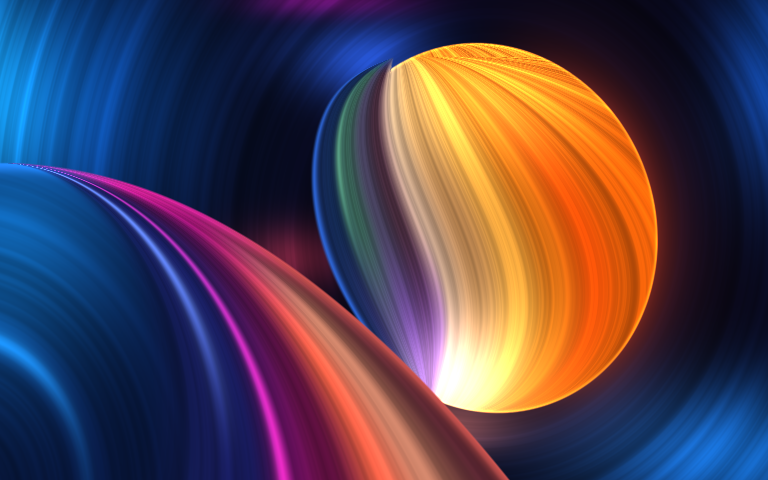
Reproduce this background procedurally as a Shadertoy shader.

```glsl
// Glossy silk ribbons: a glowing orange bulb inside a dark blue tunnel, with a
// striped fold sweeping across the lower left. Each surface has a curved strand
// coordinate that feeds a colour ramp and layered one-dimensional noise.

const vec2 BULB_CENTER = vec2(1.015, 0.475);
const vec2 BULB_RADIUS = vec2(0.354, 0.385);
const float BULB_SHEAR = 0.06;

float hash(float n) { return fract(sin(n * 12.9898) * 43758.5); }

float noise(float x) {
    float i = floor(x), f = fract(x);
    return mix(hash(i), hash(i + 1.0), f * f * (3.0 - 2.0 * f));
}

// Fine and broad streaks across a strand coordinate, from 0 to 1
float strands(float s, float freq) {
    float sum = 0.0, weight = 0.5;
    for (int i = 0; i < 4; i++) {
        sum += weight * noise(s * freq + float(i) * 17.3);
        freq *= 2.3;
        weight *= 0.58;
    }
    return sum / 1.06;
}

float line(float d, float width) { return exp(-d * d / (width * width)); }

float glow(vec2 p, vec2 center, vec2 size) {
    vec2 d = (p - center) / size;
    return exp(-dot(d, d));
}

vec3 ramp(vec3 c[6], float t) {
    float x = clamp(t, 0.0, 0.999) * 5.0;
    int i = int(x);
    return mix(c[i], c[i + 1], smoothstep(0.0, 1.0, fract(x)));
}

// Elliptic distance: 1 on the rim of the bulb
float bulbDistance(vec2 p) {
    vec2 d = p - BULB_CENTER;
    d.x -= BULB_SHEAR * d.y;
    return length(d / BULB_RADIUS);
}

float leftContour(float y) {
    return 0.65 + 1.056 * (y - 0.365) * (y - 0.365) + 0.19 * exp((0.094 - y) / 0.0438);
}

float middleContour(float y) { return 0.869 - 0.06 * cos(6.7 * (y - 0.208)); }

float rightContour(float y) {
    float d = y - BULB_CENTER.y, k = d / BULB_RADIUS.y;
    return BULB_CENTER.x + BULB_SHEAR * d + BULB_RADIUS.x * sqrt(max(1.0 - k * k, 0.0));
}

// Concentric tunnel with coloured light on its walls
vec3 tunnel(vec2 p, float e) {
    vec2 d = p - BULB_CENTER;
    float streak = strands(e + 0.05 * sin(atan(d.y, d.x) * 2.0), 9.0);
    vec3 c = vec3(0.025, 0.025, 0.09);
    c += vec3(0.02, 0.27, 0.55) * glow(p, vec2(0.08, 0.2), vec2(0.3, 0.36));
    c += vec3(0.06, 0.5, 0.6) * glow(p, vec2(-0.03, 0.2), vec2(0.14, 0.23));
    c += vec3(0.06, 0.38, 0.68) * glow(p, vec2(1.55, 0.96), vec2(0.33, 0.15));
    c += vec3(0.04, 0.25, 0.55) * glow(p, vec2(1.64, 0.14), vec2(0.13, 0.25));
    c += vec3(0.35, 0.02, 0.28) * glow(p, vec2(0.69, 0.0), vec2(0.16, 0.035));
    c += vec3(0.1, 0.25, 0.6) * glow(p, vec2(0.76, 0.12), vec2(0.15, 0.08));
    c += vec3(0.35, 0.08, 0.1) * glow(p, vec2(0.6, 0.54), vec2(0.12, 0.07));
    c += vec3(0.5, 0.27, 0.22) * glow(p, vec2(0.94, 0.88), vec2(0.13, 0.06));
    c *= 0.55 + 0.9 * streak;
    float rightSide = smoothstep(0.95, 1.35, p.x);
    return c + vec3(0.4, 0.11, 0.03) * rightSide * exp(-7.0 * max(e - 1.0, 0.0));
}

// Cool S-shaped side of the bulb
vec3 coolSide(vec2 p, float u) {
    vec3 colors[6] = vec3[6](vec3(0.1, 0.2, 0.45), vec3(0.08, 0.17, 0.34), vec3(0.24, 0.42, 0.37),
        vec3(0.27, 0.25, 0.36), vec3(0.33, 0.2, 0.28), vec3(0.85, 0.7, 0.62));
    vec3 c = ramp(colors, u);
    c = mix(c, vec3(0.5, 0.28, 0.72), 0.75 * smoothstep(0.45, 0.75, p.y) * smoothstep(0.0, 0.5, u));
    c *= 0.5 + strands(u, 9.0);
    c += vec3(0.2, 0.35, 0.2) * line(u - 0.3, 0.04) * line(p.y - 0.33, 0.18);
    return c + vec3(0.1, 0.25, 0.5) * line(u, 0.05);
}

// Warm strands fanning out from the top of the bulb
vec3 warmSide(vec2 p, float t) {
    vec3 colors[6] = vec3[6](vec3(0.85, 0.7, 0.6), vec3(0.82, 0.58, 0.35), vec3(0.95, 0.65, 0.24),
        vec3(0.93, 0.46, 0.08), vec3(0.86, 0.29, 0.03), vec3(0.93, 0.38, 0.04));
    vec3 c = ramp(colors, t);
    float streak = strands(t, 13.0);
    c *= 0.58 + 0.8 * streak;
    float topLight = glow(p, vec2(1.0, 0.18), vec2(0.24, 0.15));
    c += vec3(0.5, 0.45, 0.2) * topLight * (0.2 + 1.3 * streak);
    return c + vec3(0.25, 0.25, 0.12) * glow(p, vec2(1.07, 0.8), vec2(0.13, 0.16));
}

// Front fold: blue arcs at the left, magenta to cream strands at the right
vec3 fold(vec2 p, float drop) {
    float s = p.x * sqrt(0.586 / max(drop + 0.586 * p.x * p.x, 0.0005));
    s += (1.0 - s) * 0.45 * max(p.y - 0.34, 0.0);
    vec3 colors[6] = vec3[6](vec3(0.06, 0.06, 0.24), vec3(0.42, 0.05, 0.36), vec3(0.42, 0.07, 0.28),
        vec3(0.75, 0.3, 0.22), vec3(0.78, 0.5, 0.4), vec3(0.36, 0.15, 0.2));
    vec3 stripes = ramp(colors, (s - 0.66) / 0.32);
    vec3 upper = mix(vec3(0.08, 0.1, 0.32), vec3(0.5, 0.06, 0.36), smoothstep(0.68, 0.9, s));
    stripes = mix(upper, stripes, smoothstep(0.38, 0.68, p.x));
    stripes *= 0.45 + 1.1 * strands(s, 24.0);
    stripes += vec3(0.65, 0.12, 0.5) * line(s - 0.715, 0.011);
    stripes += vec3(0.3, 0.42, 0.6) * line(s - 0.63, 0.018) * smoothstep(1.0, 0.45, p.y);

    float arc = length(vec2((p.x + 0.1) / 0.8, 1.05 - p.y));
    vec3 blue = vec3(0.03, 0.09, 0.25) + vec3(0.03, 0.32, 0.48) * glow(p, vec2(0.0, 0.5), vec2(0.24, 0.28));
    blue *= 0.5 + strands(arc, 14.0);
    blue += vec3(0.06, 0.3, 0.45) * line(arc - 0.36, 0.02) * smoothstep(0.25, 0.05, p.x);
    vec3 c = mix(blue, stripes, smoothstep(0.48, 0.62, s));

    vec3 rim = mix(vec3(0.15, 0.35, 0.65), vec3(0.7, 0.15, 0.5), smoothstep(0.1, 0.3, p.x));
    rim = mix(rim, vec3(0.85, 0.35, 0.25), smoothstep(0.4, 0.6, p.x));
    return c + 0.6 * rim * line(drop, 0.018);
}

void mainImage(out vec4 fragColor, in vec2 fragCoord) {
    vec2 uv = fragCoord / iResolution.xy;
    vec2 p = vec2(1.6 * uv.x, 1.0 - uv.y); // y runs down from the top edge
    float aa = 1.2 / iResolution.y;

    float e = bulbDistance(p);
    vec3 color = tunnel(p, e);

    // Bulb
    float left = leftContour(p.y), middle = middleContour(p.y), right = rightContour(p.y);
    float u = (p.x - left) / max(middle - left, 0.01);
    float fan = pow(clamp((p.y - 0.1146) / 0.729, 0.005, 1.0), 0.25);
    float t = (p.x - middle) / (max(right - middle, 0.02) * fan);
    vec3 bulb = mix(coolSide(p, u), warmSide(p, t), smoothstep(-0.012, 0.012, p.x - middle));
    bulb += vec3(0.6, 0.5, 0.55) * glow(p, vec2(0.95, 0.8), vec2(0.1, 0.12));
    bulb += vec3(0.5, 0.35, 0.1) * line(e - 1.0, 0.012) * step(middle, p.x);
    float inside = smoothstep(-aa, aa, (1.0 - e) * 0.36);
    float cool = smoothstep(aa, -aa, p.x - middle) * smoothstep(0.1, 0.16, p.y);
    float body = smoothstep(-2.0 * aa, 2.0 * aa, p.x - left) * max(inside, cool);
    color = mix(color, bulb, body);

    // Fold in front
    float drop = (p.y - 0.34 - 0.586 * p.x * p.x) / sqrt(1.0 + 1.373 * p.x * p.x);
    color = mix(color, fold(p, drop), smoothstep(-aa, aa, drop));

    fragColor = vec4(clamp(color, 0.0, 1.0), 1.0);
}
```
